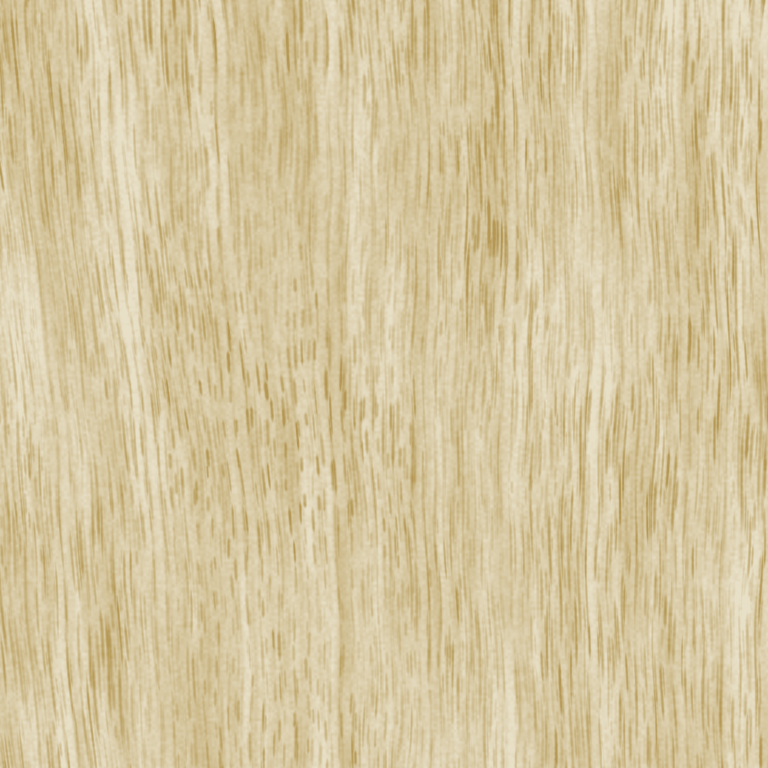
This texture is drawn by a three.js fragment shader. Its source:

```glsl
// Pale oak veneer: upright pores, soft streaks and a short-grained cathedral band.
#define PALE vec3(0.89, 0.85, 0.74)
#define PORE_BROWN vec3(0.74, 0.64, 0.40)
#define BASE_TONE 0.17
#define PORE_DEPTH 0.95
#define PORE_WIDTH 0.0034
#define PORE_COLUMNS 44.0
#define LONG_ROWS 4.5
#define SHORT_ROWS 18.0
#define STREAK_CONTRAST 0.34
#define SPECKLE 0.20
#define LEAN 0.085

varying vec2 vUv;

float hash(vec2 p) {
  vec3 q = fract(p.xyx * 0.1031);
  q += dot(q, q.yzx + 33.33);
  return fract((q.x + q.y) * q.z);
}

// Smooth cell noise, 0 to 1
float cellNoise(vec2 p) {
  vec2 cell = floor(p);
  vec2 f = fract(p);
  f = f * f * (3.0 - 2.0 * f);
  float low = mix(hash(cell), hash(cell + vec2(1.0, 0.0)), f.x);
  float high = mix(hash(cell + vec2(0.0, 1.0)), hash(cell + 1.0), f.x);
  return mix(low, high, f.y);
}

// Bends the fibres: they lean on the left and waver gently everywhere
vec2 fibreSpace(vec2 p) {
  float lean = LEAN * p.y * (1.0 - smoothstep(0.1, 0.6, p.x));
  float sway = 0.004 * sin(9.0 * p.y + 7.0 * p.x)
             + 0.0012 * sin(33.0 * p.y + 40.0 * p.x);
  return vec2(p.x + lean + sway, p.y);
}

// One tapered stroke per cell; every column has its own row height and offset
float poreLayer(vec2 p, float columns, float rows, float seed) {
  float column = floor(p.x * columns);
  float columnHash = hash(vec2(column, seed));
  float y = p.y * rows * (0.65 + 0.7 * columnHash) + 17.0 * columnHash;
  vec2 id = vec2(column + 31.0 * seed, floor(y) + 7.0);
  float along = fract(y) - 0.5;

  float centre = mix(0.36, 0.64, hash(id)) + 0.16 * along * (hash(id + 5.3) - 0.5);
  float across = abs(fract(p.x * columns) - centre) / columns;
  float halfLength = mix(0.24, 0.49, hash(id + 11.7));
  float taper = 1.0 - smoothstep(0.45 * halfLength, halfLength, abs(along));
  float width = PORE_WIDTH * mix(0.7, 1.15, hash(id + 23.1)) * (0.6 + 0.4 * taper);
  float strength = mix(0.25, 1.0, hash(id + 41.9));
  return strength * taper * (1.0 - smoothstep(0.0, width, across));
}

// Long pores outside the cathedral band, short ones inside it
float pores(vec2 p, float band) {
  float total = 0.0;
  for (int i = 0; i < 5; i++) {
    float layer = float(i);
    float isShort = mod(layer, 2.0);
    float rows = mix(LONG_ROWS + layer, SHORT_ROWS, isShort);
    float weight = mix(1.0 - 0.65 * band, 0.5 + 0.5 * band, isShort);
    float stroke = poreLayer(p, PORE_COLUMNS + 9.0 * layer, rows, layer + 1.0);
    total = max(total, weight * stroke) + 0.2 * min(total, weight * stroke);
  }
  float cluster = smoothstep(0.1, 0.7, cellNoise(p * vec2(19.0, 5.0) + 60.0));
  float broken = 0.7 + 0.5 * cellNoise(p * vec2(130.0, 45.0));
  return total * broken * mix(0.55, 1.1, cluster);
}

// Layers of long, drawn-out tone, centred on zero
float streaks(vec2 p) {
  float tone = 0.8 * cellNoise(p * vec2(11.0, 4.0) + 3.0);
  tone += cellNoise(p * vec2(31.0, 2.0) + 20.0);
  tone += cellNoise(p * vec2(83.0, 5.0) + 40.0);
  tone += 0.8 * cellNoise(p * vec2(190.0, 14.0) + 80.0);
  return tone - 1.8;
}

void main() {
  vec2 fibre = fibreSpace(vUv);

  float offset = (vUv.x - 0.36) / 0.15;
  float band = exp(-offset * offset) * (1.0 - smoothstep(0.5, 0.95, vUv.y));
  band = clamp(band + 0.6 * (cellNoise(fibre * vec2(6.0, 4.0)) - 0.5), 0.0, 1.0);

  float speckle = cellNoise(vUv * 270.0) + 0.6 * cellNoise(vUv * 190.0 + 9.0) - 0.8;

  float tone = BASE_TONE + STREAK_CONTRAST * streaks(fibre);
  tone += PORE_DEPTH * pores(fibre, band) + SPECKLE * speckle;
  gl_FragColor = vec4(mix(PALE, PORE_BROWN, clamp(tone, -0.12, 1.2)), 1.0);
}
```
